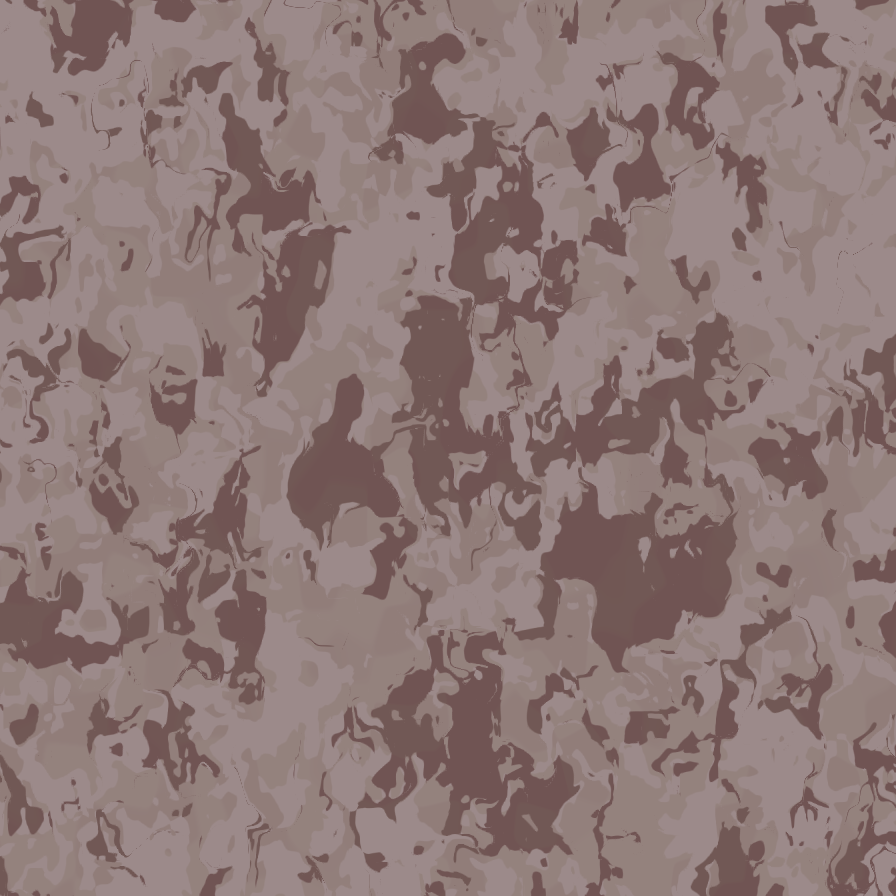
Give the GLSL for this texture, as a Shadertoy shader.

```glsl
// Weathered bark camouflage: ragged upright dark patches over mottled mauve and tan.

const vec3 MAUVE = vec3(0.612, 0.542, 0.542);
const vec3 TAN_PALE = vec3(0.582, 0.510, 0.492);
const vec3 TAN_DEEP = vec3(0.568, 0.490, 0.476);
const vec3 UMBER_RED = vec3(0.440, 0.328, 0.326);
const vec3 UMBER_BROWN = vec3(0.444, 0.346, 0.332);

vec3 hash3(vec2 cell) {
    vec3 h = fract(cell.xyx * vec3(0.1031, 0.1030, 0.0973));
    h += dot(h, h.yxz + 33.33);
    return fract((h.xxy + h.yzz) * h.zyx);
}

// Soft cellular noise in -1..1: random cell values blended by distance
float cellField(vec2 p, float seed) {
    vec2 base = floor(p);
    vec2 local = p - base;
    float total = 0.0;
    float weights = 0.0;
    for (int y = -1; y <= 1; y++) {
        for (int x = -1; x <= 1; x++) {
            vec2 offset = vec2(x, y);
            vec3 rnd = hash3(base + offset + seed * 17.0 + 200.0);
            vec2 toPoint = offset + 0.1 + 0.8 * rnd.xy - local;
            float weight = exp(-7.5 * dot(toPoint, toPoint));
            total += weight * (rnd.z * 2.0 - 1.0);
            weights += weight;
        }
    }
    return total / weights;
}

// Curls the domain so that patch outlines become ragged
vec2 bend(vec2 p, float amount) {
    vec2 wave = sin(p.yx * vec2(43.0, 35.0) + 2.0 * sin(p * vec2(27.0, 19.0)));
    vec2 curl = vec2(cellField(p * vec2(36.0, 28.0), 1.0),
                     cellField(p * vec2(34.0, 30.0), 2.0));
    return p + amount * (curl + 0.25 * wave);
}

// Large upright masses broken up by smaller chips
float barkHeight(vec2 p) {
    return 0.72 * cellField(p * vec2(10.0, 4.8), 3.0)
         + 0.85 * cellField(p * vec2(27.0, 15.0), 4.0)
         + 0.62 * cellField(p * vec2(58.0, 40.0), 5.0)
         + 0.25 * cellField(p * vec2(115.0, 90.0), 6.0);
}

// Thin broken strokes along the zero line of a field
float cracks(vec2 p) {
    float line = abs(cellField(p * vec2(19.0, 12.0), 7.0));
    float gate = cellField(p * vec2(15.0, 13.0), 8.0);
    return smoothstep(0.10, 0.0, line) * smoothstep(0.05, 0.35, gate);
}

float mottle(vec2 p) {
    return 0.40 * cellField(p * vec2(8.0, 6.0), 9.0)
         + 0.70 * cellField(p * vec2(31.0, 23.0), 10.0)
         + 0.60 * cellField(p * vec2(66.0, 52.0), 11.0);
}

// Antialiased coverage of the region where the field lies below a level
float below(float field, float level) {
    float width = 0.8 * fwidth(field) + 1e-4;
    return smoothstep(width, -width, field - level);
}

void mainImage(out vec4 fragColor, in vec2 fragCoord) {
    vec2 uv = fragCoord / iResolution.y;
    vec2 p = bend(uv, 0.017);

    float height = barkHeight(p) - 0.8 * cracks(p);
    float tone = mottle(p + 0.3) + 0.25 * height;

    // Slow drift between the paired shades
    float drift = smoothstep(-0.1, 0.3, cellField(uv * vec2(24.0, 18.0), 12.0));
    vec3 tanShade = mix(TAN_PALE, TAN_DEEP, drift);
    vec3 umber = mix(UMBER_RED, UMBER_BROWN, drift);

    vec3 color = mix(MAUVE, tanShade, below(tone, 0.0));
    color = mix(color, umber, below(height, -0.27));
    fragColor = vec4(color, 1.0);
}
```
